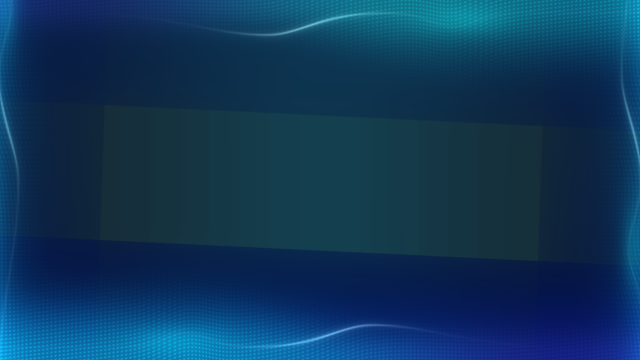
Reproduce this background procedurally as a Shadertoy shader.

```glsl
// A dark teal panel, made of two slightly tilted translucent bands, on deep navy.
// Luminous waves run along all four borders; opposite borders share one profile
// by half-turn symmetry, and a fine dotted mesh follows each wave.

float bell(float x, float width) {
    x /= width;
    return exp(-x * x);
}

// Depth of the crest below the long border, s running along it
float longWave(float s) {
    return 0.035 + 0.062 * bell(s - 0.741, s < 0.741 ? 0.278 : 0.162)
                 + 0.040 * bell(s - 1.26, 0.088);
}

// Depth of the crest inside the short border, t running along it
float sideWave(float t) {
    return -0.011 + 0.062 * bell(t - 0.2, t < 0.2 ? 0.35 : 0.19)
                  + 0.042 * bell(t - 0.69, 0.12);
}

// Dots on a grid bent by the wave, from 0 to 1
float dotMesh(vec2 q, float wave) {
    vec2 grid = vec2(q.x + 0.6 * wave, q.y - 0.8 * wave + 0.12 * q.x);
    vec2 c = 0.5 + 0.5 * cos(6.2832 * grid / vec2(0.0115, 0.0105));
    return c.x * c.y;
}

// Sharp line with a soft halo; slope keeps its thickness even
float crestLine(float d, float slope) {
    d /= sqrt(1.0 + slope * slope);
    return bell(d, 0.0035) + 0.22 * bell(d, 0.014);
}

// Light of a long border: q.x along it, q.y inwards
vec3 longBorder(vec2 q, vec3 tint) {
    float wave = longWave(q.x);
    float slope = (longWave(q.x + 0.005) - longWave(q.x - 0.005)) / 0.01;
    float reach = mix(0.08, 0.145, smoothstep(0.7, 1.3, q.x));
    vec3 glow = mix(vec3(0.06, 0.05, 0.18), vec3(0.02, 0.38, 0.38),
                    smoothstep(0.25, 1.25, q.x)) * tint;
    vec3 light = glow * bell(q.y, reach) * (0.87 + 0.4 * dotMesh(q, wave));
    float shine = 0.02 + 0.42 * bell(q.x - 0.86, 0.17);
    light += vec3(0.62, 0.75, 0.68) * shine * crestLine(q.y - wave, slope)
           * smoothstep(0.2, 0.5, q.x);
    // Soft pool of light under the second crest
    light += vec3(0.0, 0.13, 0.11) * bell(q.x - 1.29, 0.12) * bell(q.y - 0.055, 0.04);
    return light;
}

// Light of a short border: q.x along it, q.y inwards
vec3 sideBorder(vec2 q) {
    float wave = sideWave(q.x);
    float slope = (sideWave(q.x + 0.005) - sideWave(q.x - 0.005)) / 0.01;
    vec3 light = vec3(0.01, 0.21, 0.25) * exp(-q.y / 0.055)
               * (0.88 + 0.35 * dotMesh(q, wave));
    float shine = 0.05 + 0.3 * bell(q.x - 0.36, 0.12);
    light += vec3(0.6, 0.8, 0.72) * shine * crestLine(q.y - wave, slope);
    light += vec3(0.0, 0.14, 0.12) * bell(q.x - 0.69, 0.12) * bell(q.y - 0.02, 0.03);
    return light;
}

void mainImage(out vec4 fragColor, in vec2 fragCoord) {
    vec2 uv = fragCoord / iResolution.xy;
    const float WIDTH = 16.0 / 9.0;
    vec2 p = vec2(uv.x * WIDTH, uv.y);
    float down = 1.0 - p.y;
    float soft = 1.0 / iResolution.y;

    // Navy backdrop, lighter towards the middle and bluer at the bottom
    float middle = bell(p.x - 0.89, 0.6);
    vec3 upper = mix(vec3(0.025, 0.075, 0.24), vec3(0.045, 0.20, 0.32), middle);
    vec3 lower = mix(vec3(0.02, 0.06, 0.25), vec3(0.015, 0.11, 0.31), middle);
    lower.b += 0.08 * smoothstep(0.25, 0.08, p.y);
    vec3 color = mix(lower, upper, smoothstep(0.2, 0.65, p.y));

    // Signed depth inside the tilted bands
    float rowTop = down - 0.278 - 0.048 * p.x;
    float rowBottom = 0.653 + 0.048 * p.x - down;
    float rowDepth = min(rowTop, rowBottom);
    float columnDepth = min(p.x - 0.301 + 0.035 * down, 1.52 - 0.035 * down - p.x);
    float row = smoothstep(-soft, soft, rowDepth);
    float column = smoothstep(-soft, soft, columnDepth);

    // Olive veils: broad around the panel, a little stronger inside each band
    vec3 olive = mix(vec3(0.07, 0.15, 0.205), vec3(0.065, 0.21, 0.29), middle * middle);
    float outside = exp(min(columnDepth, 0.0) / 0.22);
    float fade = rowTop < 0.0 ? exp(rowTop / 0.10) : exp(min(rowBottom, 0.0) / 0.05);
    float strength = mix(mix(0.42, 0.55, column), 0.88, row);
    strength *= rowBottom < 0.0 ? 0.7 : 1.0;
    color = mix(color, olive, strength * outside * fade);
    color = mix(color, olive, 0.08 * column * (1.0 - row));

    // Panel where the bands cross, shaded in faint vertical steps
    float stepped = (floor(p.x / 0.083) + 0.5) * 0.083;
    float shade = bell(mix(p.x, stepped, 0.6) - 0.90, 0.42);
    vec3 panel = mix(vec3(0.085, 0.17, 0.215), vec3(0.08, 0.25, 0.31), shade);
    color = mix(color, panel, row * column * 0.96);

    // Border waves, the opposite ones turned by half a circle
    color += longBorder(vec2(p.x, down), vec3(0.8, 0.85, 0.75));
    color += longBorder(vec2(WIDTH - p.x, p.y), vec3(1.1, 1.08, 0.95));
    color += sideBorder(vec2(down, WIDTH - p.x));
    color += sideBorder(vec2(p.y - 0.29, p.x));

    fragColor = vec4(clamp(color, 0.0, 1.0), 1.0);
}
```
